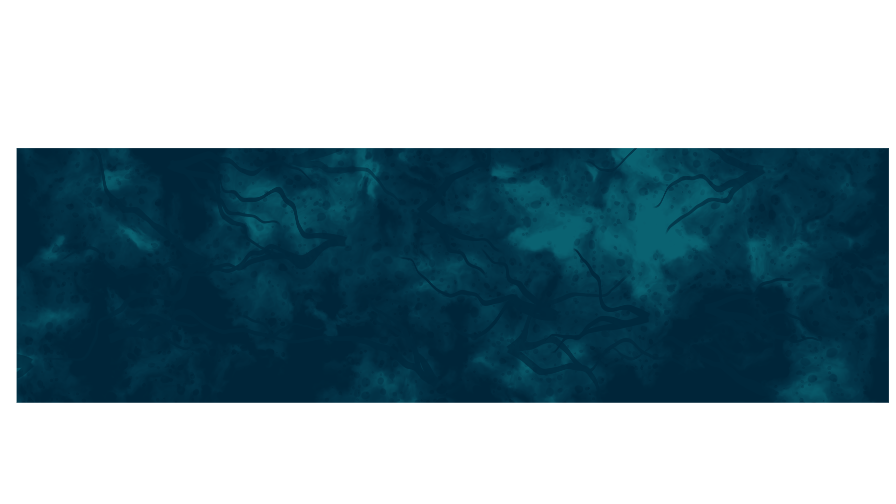
Write a WebGL 2 fragment shader that draws this texture.

```glsl
#version 300 es
precision highp float;

uniform vec2 u_resolution;
out vec4 fragColor;

#define PANEL_MIN vec2(0.0185, 0.201)
#define PANEL_MAX vec2(0.992, 0.706)
#define DEEP vec3(0.0, 0.145, 0.222)
#define MIDDLE vec3(0.01, 0.205, 0.285)
#define BRIGHT vec3(0.04, 0.385, 0.445)
#define BRANCH vec3(0.0, 0.158, 0.237)
#define CLOUD_SCALE 5.5
#define GRAIN_SCALE 21.0
#define ROOTS 15
#define TWIGS 3
#define ROOT_WIDTH 0.0078
#define TIP_WIDTH 0.0018

float hash(vec2 p) {
    return fract(sin(dot(p, vec2(127.1, 311.7))) * 43758.5453);
}

float noise(vec2 p) {
    vec2 i = floor(p), f = fract(p);
    f = f * f * (3.0 - 2.0 * f);
    return mix(mix(hash(i), hash(i + vec2(1, 0)), f.x),
               mix(hash(i + vec2(0, 1)), hash(i + vec2(1, 1)), f.x), f.y);
}

float fbm(vec2 p) {
    float sum = 0.0, gain = 0.5;
    for (int i = 0; i < 5; i++) {
        sum += gain * noise(p);
        p = mat2(1.6, 1.2, -1.2, 1.6) * p + 7.3;
        gain *= 0.5;
    }
    return sum / 0.97;
}

// Scattered soft discs, present in a given share of the cells
float discs(vec2 p, float share, float softness) {
    vec2 cell = floor(p);
    float cover = 0.0;
    for (int y = -1; y <= 1; y++)
    for (int x = -1; x <= 1; x++) {
        vec2 id = cell + vec2(x, y);
        vec2 centre = id + 0.2 + 0.6 * vec2(hash(id + 3.1), hash(id + 8.7));
        float radius = mix(0.14, 0.42, hash(id + 5.3));
        float disc = 1.0 - smoothstep(radius * (1.0 - softness), radius, distance(p, centre));
        cover = max(cover, disc * step(hash(id + 1.9), share));
    }
    return cover;
}

// Tapering crooked twig growing along +x from the origin
float twig(vec2 q, float len, float seed, float pixel) {
    float x = q.x;
    float grown = smoothstep(0.0, 0.1, x);
    float bend = (hash(vec2(seed, 4.0)) - 0.5) * 1.1 * x * x;
    float sway = 0.07 * (noise(vec2(x * 13.0, seed)) - 0.5);
    float knots = 0.016 * (noise(vec2(x * 42.0, seed + 9.0)) - 0.5);
    float width = mix(ROOT_WIDTH, TIP_WIDTH, clamp(x / len, 0.0, 1.0));
    width *= 0.75 + 0.5 * noise(vec2(x * 30.0, seed + 5.0));
    float d = abs(q.y - bend - grown * (sway + knots));
    float ends = smoothstep(-pixel, pixel, x) * (1.0 - smoothstep(len * 0.93, len, x));
    return ends * (1.0 - smoothstep(width - 0.6 * pixel, width + 0.6 * pixel, d));
}

float branches(vec2 p, float aspect, float pixel) {
    float cover = 0.0;
    for (int i = 0; i < ROOTS; i++) {
        float id = float(i);
        vec2 along = vec2((id + hash(vec2(id, 1.0))) / float(ROOTS), hash(vec2(id, 2.0)));
        vec2 root = mix(PANEL_MIN, PANEL_MAX, along) * vec2(aspect, 1.0);
        float side = hash(vec2(id, 3.0)) < 0.5 ? -1.0 : 1.0;
        float strength = mix(0.55, 0.95, hash(vec2(id, 6.0)));
        for (int j = 0; j < TWIGS; j++) {
            float seed = id * 7.0 + float(j) * 2.0 + 11.0;
            float angle = (hash(vec2(seed, 7.0)) - 0.5) * 1.5;
            float len = mix(0.16, 0.46, hash(vec2(seed, 8.0)));
            vec2 q = (p - root) * vec2(side, 1.0);
            float c = cos(angle), s = sin(angle);
            q = vec2(c * q.x + s * q.y, c * q.y - s * q.x);
            cover = max(cover, strength * twig(q, len, seed, pixel));
        }
    }
    return cover;
}

void main() {
    vec2 uv = gl_FragCoord.xy / u_resolution;
    float aspect = u_resolution.x / u_resolution.y;
    float pixel = 1.0 / u_resolution.y;
    vec2 p = uv * vec2(aspect, 1.0);

    // Mottled clouds with ragged edges
    vec2 warp = vec2(fbm(p * 13.0), fbm(p * 13.0 + 31.0)) - 0.5;
    float cloud = fbm(p * CLOUD_SCALE + warp * 0.9 + 2.0);
    float grain = fbm(p * GRAIN_SCALE + warp * 2.0);
    float tone = 0.5 + 1.6 * (cloud - 0.5) + 0.85 * (grain - 0.5);

    // Pale patches and small dark blots
    tone += 0.28 * discs(p * 6.5 + warp * 0.5, 0.33, 0.5) * smoothstep(0.3, 0.6, grain);
    tone -= 0.13 * discs(p * 38.0 + warp, 0.4, 0.35);
    tone -= 0.1 * discs(p * 75.0, 0.3, 0.4);

    // Shade towards the panel border
    vec2 inset = min(uv - PANEL_MIN, PANEL_MAX - uv) * vec2(aspect, 1.0);
    float edge = min(inset.x, inset.y);
    tone -= 0.2 * (1.0 - smoothstep(0.0, 0.1, edge));

    vec3 color = mix(DEEP, MIDDLE, smoothstep(0.1, 0.55, tone));
    color = mix(color, BRIGHT, smoothstep(0.45, 1.05, tone));
    color = mix(color, BRANCH, branches(p, aspect, pixel));

    // White surround
    float panel = smoothstep(-0.5 * pixel, 0.5 * pixel, edge);
    fragColor = vec4(mix(vec3(1.0), color, panel), 1.0);
}
```
